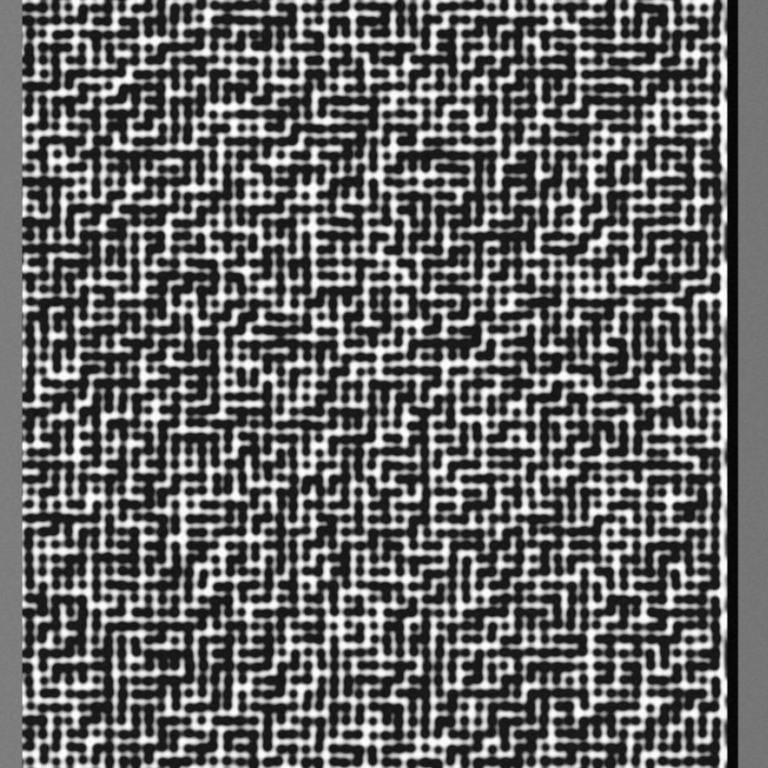
Give the GLSL for this pattern, as a Shadertoy shader.

```glsl
// A tall panel of soft black dots on a square lattice, between two plain grey margins.
// Most dots join one neighbour, either right or above, so the white gaps form a maze.
// Dots and joins are summed as Gaussian ink, then toned by one soft threshold.

#define COLUMNS 53.0
#define ROWS 57.0
#define LATTICE_X vec2(0.031, 0.941)   // left and right ends of the lattice
#define PANEL_X vec2(0.029, 0.947)     // left and right ends of the panel
#define BAR_END 0.961                  // right end of the black bar
#define JOIN_CHANCE 0.82               // share of dots that reach out to a neighbour
#define JOIN_INK 0.42
#define FALLOFF 6.0                    // sharpness of dots and joins
#define JITTER 0.08
#define INK_RANGE vec2(0.22, 0.92)     // ink seen as white, ink seen as black
#define MARGIN_GREY 0.49
#define GRAIN 0.025

// Integer hash: two values from 0 to 1 for a lattice position and a seed
vec2 hash2(vec2 cell, int seed) {
    uvec2 v = uvec2(ivec2(cell) + ivec2(64 + seed * 1031, 64 + seed * 613));
    v = v * 1664525u + 1013904223u;
    v.x += v.y * 1664525u;
    v.y += v.x * 1664525u;
    v ^= v >> 16u;
    v.x += v.y * 1664525u;
    v.y += v.x * 1664525u;
    v ^= v >> 16u;
    return vec2(v & 65535u) / 65535.0;
}

// Smooth value noise
float noise(vec2 p) {
    vec2 i = floor(p), f = fract(p);
    f = f * f * (3.0 - 2.0 * f);
    float low = mix(hash2(i, 5).x, hash2(i + vec2(1, 0), 5).x, f.x);
    float high = mix(hash2(i + vec2(0, 1), 5).x, hash2(i + vec2(1, 1), 5).x, f.x);
    return mix(low, high, f.y);
}

float blob(vec2 offset) {
    return exp(-FALLOFF * dot(offset, offset));
}

vec2 dotCentre(vec2 cell) {
    return cell + 0.5 + JITTER * (2.0 * hash2(cell, 1) - 1.0);
}

// Total ink at lattice position p from nearby dots and their joins
float inkAt(vec2 p) {
    vec2 home = floor(p);
    float ink = 0.0;
    for (int y = -1; y <= 1; y++) {
        for (int x = -1; x <= 1; x++) {
            vec2 cell = home + vec2(x, y);
            if (cell.x >= COLUMNS) continue;
            vec2 choice = hash2(cell, 2);
            vec2 vary = hash2(cell, 3);
            bool goesRight = choice.x < 0.5 && cell.x < COLUMNS - 1.5;
            vec2 centre = dotCentre(cell);
            vec2 next = dotCentre(cell + (goesRight ? vec2(1, 0) : vec2(0, 1)));
            float join = JOIN_INK * step(choice.y, JOIN_CHANCE) * mix(0.75, 1.25, vary.y);
            ink += mix(0.92, 1.08, vary.x) * blob(p - centre);
            ink += join * blob(p - 0.5 * (centre + next));
        }
    }
    return ink;
}

void mainImage(out vec4 fragColor, in vec2 fragCoord) {
    vec2 uv = fragCoord / iResolution.xy;
    float soft = max(0.0018, 1.0 / iResolution.x);

    // Lattice with a slight drift
    vec2 p = vec2((uv.x - LATTICE_X.x) / (LATTICE_X.y - LATTICE_X.x) * COLUMNS,
                  uv.y * ROWS);
    p += 0.2 * (vec2(noise(uv * 7.0), noise(uv * 7.0 + 31.0)) - 0.5);

    // Toned ink with uneven exposure, a mottled right edge and a faint tint
    float ink = inkAt(p) + 0.03 * (noise(uv * 5.0 + 70.0) - 0.5);
    float edge = smoothstep(LATTICE_X.y - 0.003, PANEL_X.y, uv.x);
    ink += 0.8 * edge * noise(vec2(3.0, uv.y * ROWS));
    float white = 1.0 - smoothstep(INK_RANGE.x, INK_RANGE.y, ink);
    vec3 panel = vec3(mix(0.095, 0.985, white));
    panel.g += 0.012 * (noise(uv * 4.0 + 15.0) - 0.5);

    // Margins and the black bar
    float inPanel = smoothstep(-soft, soft, uv.x - PANEL_X.x);
    float inBar = smoothstep(-soft, soft, uv.x - PANEL_X.y);
    float pastBar = smoothstep(-soft, soft, uv.x - BAR_END);
    vec3 margin = vec3(MARGIN_GREY - 0.03 * step(0.5, uv.x));
    vec3 colour = mix(margin, panel, inPanel);
    colour = mix(colour, vec3(0.03), inBar);
    colour = mix(colour, margin, pastBar);

    // Fine grain
    colour += GRAIN * (noise(uv * 380.0) - 0.5);
    fragColor = vec4(clamp(colour, 0.0, 1.0), 1.0);
}
```
